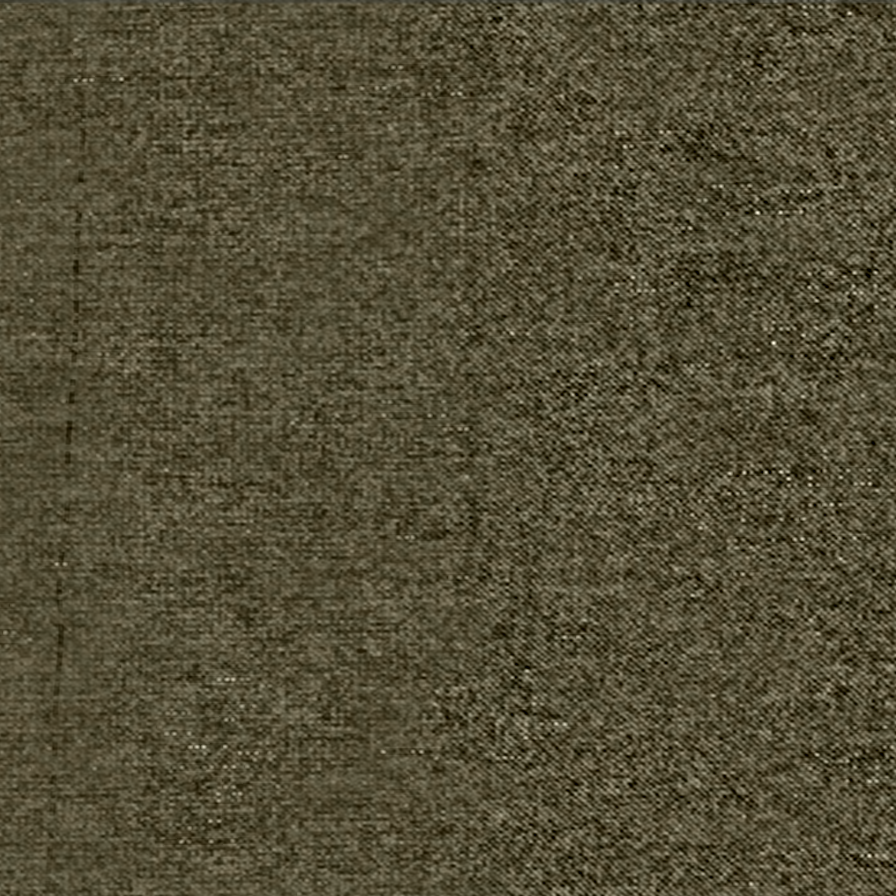
Give the GLSL for this texture, as a WebGL 1 fragment shader.

```glsl
precision highp float;

uniform vec2 u_resolution;

#define THREADS vec2(120.0, 132.0)
#define CLOTH_COLOR vec3(0.327, 0.303, 0.211)
#define WEAVE_DEPTH 0.088
#define GRAIN 0.28
#define FINE_GRAIN 0.19
#define STREAKS 0.075
#define GAP_LIGHT 0.36
#define GAP_START 0.64
#define SEAM_DARK 0.16
#define FOLD_X 0.527

const float TAU = 6.28318;

float hash(vec2 p) {
    vec3 q = fract(vec3(p.xyx) * 0.1031);
    q += dot(q, q.yzx + 33.33);
    return fract((q.x + q.y) * q.z);
}

float noise(vec2 p) {
    vec2 cell = floor(p);
    vec2 f = fract(p);
    f = f * f * (3.0 - 2.0 * f);
    float low = mix(hash(cell), hash(cell + vec2(1.0, 0.0)), f.x);
    float high = mix(hash(cell + vec2(0.0, 1.0)), hash(cell + vec2(1.0, 1.0)), f.x);
    return mix(low, high, f.y);
}

// Noise centred on zero
float ripple(vec2 p) {
    return noise(p) - 0.5;
}

// Soft line around zero distance
float band(float distance, float width) {
    return 1.0 - smoothstep(0.3 * width, width, abs(distance));
}

// Ribbed rows where tight, falling diagonals where loose
float weave(vec2 thread, float looseness) {
    vec2 slack = vec2(ripple(thread * 0.3 + 5.0), ripple(thread * 0.3 + 47.0));
    vec2 phase = TAU * thread + 2.2 * slack;
    float ribs = 0.7 * cos(phase.y) + 0.4 * cos(phase.x);
    float diagonal = cos(phase.x + phase.y) + 0.2 * cos(phase.x - phase.y);
    return mix(ribs, diagonal, 0.35 + 0.45 * looseness);
}

// Bright gaps between darker threads, in short runs and clusters
float gaps(vec2 thread, float looseness) {
    vec2 cell = floor(thread);
    vec2 offset = fract(thread) - 0.5;
    offset.x += 0.3 * (hash(cell + 19.0) - 0.5);
    float run = noise(vec2(thread.x * 0.13, cell.y * 7.0 + 31.0));
    float patchy = noise(thread * vec2(0.07, 0.1) + 57.0);
    float density = 0.5 * run + 0.5 * patchy + 0.07 * looseness;
    float open = smoothstep(GAP_START, GAP_START + 0.25, density);
    float lit = open * smoothstep(0.2, 1.0, hash(cell + 11.0));
    lit += 0.5 * smoothstep(0.96, 1.0, hash(cell + 83.0));
    float glint = 1.0 - smoothstep(0.0, 0.5, length(offset * vec2(0.9, 1.0)));
    return 1.3 * lit * glint - 0.17 * open;
}

// Dark stitched seam, fold and pale pulled thread
float verticalMarks(vec2 uv) {
    float wobble = 0.006 * ripple(vec2(3.0, uv.y * 14.0));
    float seam = band(uv.x - mix(0.053, 0.098, uv.y) - wobble, 0.0045);
    float stitches = smoothstep(0.3, 0.7, noise(vec2(9.0, uv.y * 150.0)));
    float seamWear = 0.3 + 0.7 * noise(vec2(5.0, uv.y * 9.0));
    float fold = band(uv.x - FOLD_X - wobble, 0.013);
    fold *= smoothstep(0.3, 0.42, uv.y) * noise(vec2(17.0, uv.y * 60.0));
    float pulled = band(uv.x - 0.139 - wobble, 0.004);
    pulled *= smoothstep(0.4, 0.5, uv.y) * (1.0 - smoothstep(0.58, 0.66, uv.y));
    return 0.05 * pulled - SEAM_DARK * (seam * stitches * seamWear + 0.35 * fold);
}

void main() {
    vec2 uv = gl_FragCoord.xy / u_resolution;

    // Slightly slack threads
    vec2 cloth = uv;
    cloth.x += 0.007 * ripple(uv * vec2(3.0, 4.0) + 4.0);
    cloth.y += 0.012 * ripple(uv * vec2(3.0, 2.0) + 21.0) - 0.012 * uv.x;
    vec2 thread = cloth * THREADS;

    float looseness = smoothstep(0.44, 0.6, uv.x + 0.08 * ripple(uv * 6.0));
    float contrast = mix(0.8, 1.1, looseness);
    contrast *= mix(0.72, 1.0, smoothstep(0.08, 0.17, uv.x));
    contrast *= 0.75 + 0.5 * noise(uv * vec2(14.0, 26.0) + 40.0);

    // Brightness from weave, yarn grain and uneven rows
    float tone = WEAVE_DEPTH * contrast * weave(thread, looseness);
    tone += GRAIN * contrast * ripple(thread * vec2(1.65, 2.0) + 13.0);
    tone += FINE_GRAIN * contrast * ripple(thread * vec2(2.3, 2.6) + 71.0);
    tone += STREAKS * ripple(thread * vec2(0.13, 1.45) + 29.0);
    tone += 0.025 * ripple(thread * vec2(1.2, 0.1) + 43.0);
    tone += 0.015 * ripple(uv * vec2(6.0, 12.0) + 63.0);
    tone += GAP_LIGHT * gaps(thread, looseness);
    tone += verticalMarks(uv);

    // Brown and green drift in the dye
    float drift = 0.3 * ripple(uv * vec2(5.0, 8.0) + 91.0) + ripple(thread * 0.7 + 7.0);
    vec3 dye = drift * vec3(0.014, -0.005, -0.01);

    // Grey selvage along the top
    float selvage = smoothstep(0.994, 0.999, uv.y);
    vec3 color = CLOTH_COLOR + dye + tone;
    color = mix(color, vec3(0.29, 0.29, 0.25) + 0.3 * tone, 0.7 * selvage);
    gl_FragColor = vec4(clamp(color, 0.0, 1.0), 1.0);
}
```
